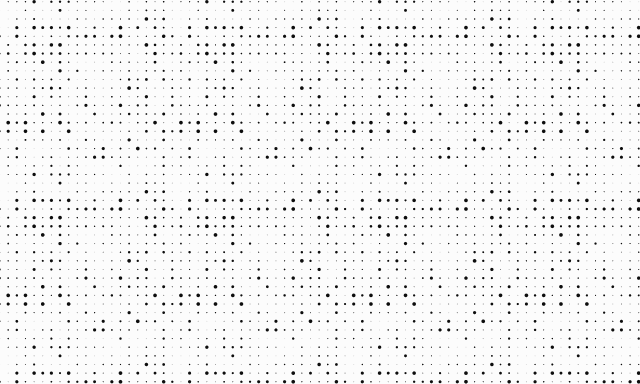
Give the GLSL for this pattern, as a WebGL 2 fragment shader.

```glsl
#version 300 es
precision highp float;
// Halftone-like grid of black dots on white. Dot sizes come from a hash and
// layered sines over a 20 by 20 cell tile, which repeats about 3.7 times
// across and 2.2 times down.
uniform vec2 u_resolution;
out vec4 fragColor;

const float TAU = 6.2831853;
const float TILE = 20.0;    // dots per repeat, both ways
const float COLUMNS = 74.1; // dots across the canvas

float hash(vec2 cell) {
  vec3 p = fract(vec3(cell.xyx) * vec3(0.1031, 0.1030, 0.0973));
  p += dot(p, p.yzx + 33.33);
  return fract((p.x + p.y) * p.z);
}

// Slow swell that gathers the heavy dots into loose clusters
float clusters(vec2 cell) {
  vec2 a = cell * TAU / TILE;
  return 0.50 * cos(2.0 * (a.y - 4.5 * TAU / TILE))
       + 0.35 * cos(2.0 * (a.x - 6.0 * TAU / TILE))
       + 0.30 * sin(a.x + 3.0 * a.y);
}

// Dot radius in cells: mostly fine specks, with a few heavy dots
float dotRadius(vec2 cell) {
  float weight = clamp(hash(cell + 7.0) + 0.16 * clusters(cell), 0.0, 1.0);
  return 0.02 + 0.08 * weight + 0.11 * pow(weight, 4.0);
}

void main() {
  // Grid space, one unit per dot, with rows counted from the top
  float pixel = COLUMNS / u_resolution.x;
  vec2 p = vec2(gl_FragCoord.x, u_resolution.y - gl_FragCoord.y) * pixel;
  p += vec2(0.05, -0.2);
  vec2 cell = floor(p + 0.5);

  // Dots thinner than a pixel keep their ink by fading instead of shrinking
  float radius = dotRadius(mod(cell, TILE));
  float drawn = max(radius, 0.5 * pixel);
  float fade = radius * radius / (drawn * drawn);
  float ink = fade * clamp((drawn - length(p - cell)) / pixel + 0.5, 0.0, 1.0);

  vec3 paper = vec3(0.99);
  vec3 black = vec3(0.05);
  fragColor = vec4(mix(paper, black, ink), 1.0);
}
```
